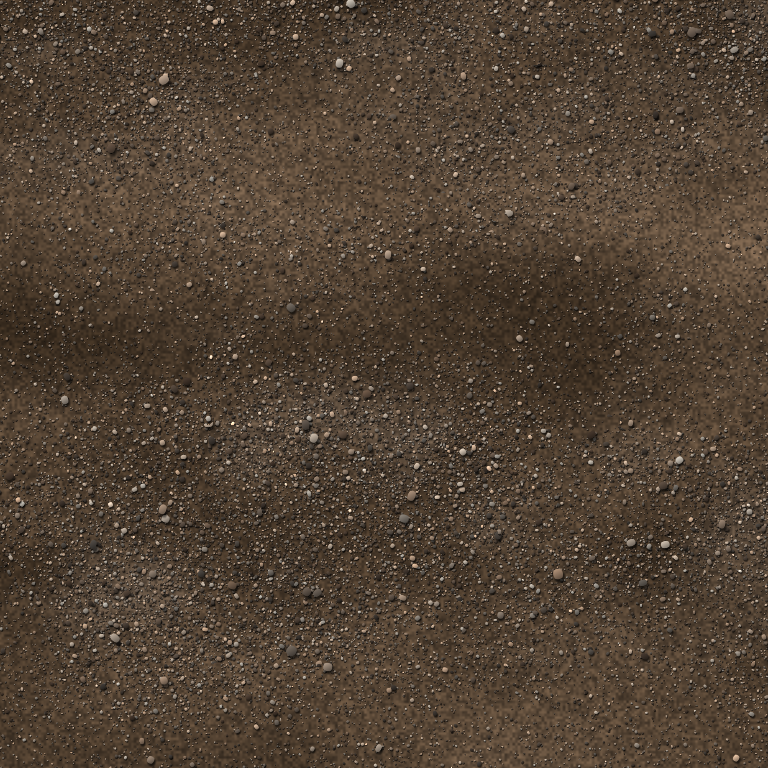
A Shadertoy shader for this texture:

```glsl
// Dark brown earth strewn with fine gravel, seen from above.
// Soft horizontal bands set the soil tone and the gravel density; four sizes
// of angular stones are scattered on jittered grids, each lit and shadowed.

const vec3 SOIL_DARK  = vec3(0.215, 0.165, 0.115);
const vec3 SOIL_LIGHT = vec3(0.455, 0.370, 0.290);
const vec3 DUST       = vec3(0.450, 0.390, 0.335);
const vec3 STONE_DARK = vec3(0.230, 0.200, 0.178);
const vec3 STONE_PALE = vec3(0.810, 0.750, 0.690);
const vec3 TINT_WARM  = vec3(1.080, 0.970, 0.870);
const vec3 TINT_COOL  = vec3(0.950, 1.000, 1.030);
const vec2 LIGHT_DIR  = vec2(-0.45, 0.89);

vec3 hash3(vec2 p) {
    vec3 q = fract(p.xyx * vec3(0.1031, 0.1030, 0.0973));
    q += dot(q, q.yxz + 33.33);
    return fract((q.xxy + q.yzz) * q.zyx);
}

float valueNoise(vec2 p) {
    vec2 cell = floor(p), f = fract(p);
    f = f * f * (3.0 - 2.0 * f);
    float low  = mix(hash3(cell).x, hash3(cell + vec2(1, 0)).x, f.x);
    float high = mix(hash3(cell + vec2(0, 1)).x, hash3(cell + vec2(1, 1)).x, f.x);
    return mix(low, high, f.y);
}

float fbm(vec2 p) {
    float sum = 0.0, weight = 0.5;
    for (int i = 0; i < 5; i++) {
        sum += weight * valueNoise(p);
        p = mat2(1.6, 1.2, -1.2, 1.6) * p + 17.3;
        weight *= 0.5;
    }
    return sum / 0.97;
}

// Soft horizontal stripe around a height
float band(float y, float center, float width) {
    float t = (y - center) / width;
    return exp(-t * t);
}

// Rounded, slightly boxy pebble outline
float stoneDistance(vec2 p, float angle, float stretch, float radius) {
    float c = cos(angle), s = sin(angle);
    vec2 q = abs(mat2(c, s, -s, c) * p) * vec2(1.0, stretch);
    return mix(length(q), max(q.x, q.y) * 1.1, 0.3) - radius;
}

vec3 stoneColor(vec3 rnd) {
    vec3 color = mix(STONE_DARK, STONE_PALE, pow(rnd.x, 1.2));
    color *= mix(TINT_COOL, TINT_WARM, rnd.y);
    return color * (1.0 + 0.4 * step(0.985, rnd.z));
}

// Lays one size of stones over the ground
vec3 scatterStones(vec3 ground, vec2 uv, float cells, float density, float seed) {
    vec2 p = uv * cells, home = floor(p);
    float pixel = cells / iResolution.y;
    for (int j = -1; j <= 1; j++)
    for (int i = -1; i <= 1; i++) {
        vec2 cell = home + vec2(i, j);
        vec3 place = hash3(cell + seed);
        vec3 shape = hash3(cell + seed + 71.7);
        if (place.z > density) continue;

        vec2 offset = p - cell - 0.5 - 0.7 * (place.xy - 0.5);
        float radius = mix(0.20, 0.45, shape.x * shape.x);
        float angle = 6.283 * shape.y;
        float stretch = 1.0 + 0.5 * shape.z;

        float shadow = stoneDistance(offset + LIGHT_DIR * radius * 0.65, angle, stretch, radius);
        ground *= 1.0 - 0.62 * (1.0 - smoothstep(-0.4 * radius, 0.4 * radius + 0.5 * pixel, shadow));

        float edge = stoneDistance(offset, angle, stretch, radius);
        float cover = 1.0 - smoothstep(-0.65 * pixel, 0.65 * pixel, edge);
        float shade = 0.90 + 0.28 * dot(offset, LIGHT_DIR) / radius;
        ground = mix(ground, stoneColor(hash3(cell + seed + 153.1)) * shade, cover);
    }
    return ground;
}

// Broad tone of the soil: 0 is damp and dark, 1 is dry and tan
float soilTone(vec2 uv, float y) {
    float tone = 0.40 + 0.32 * band(y, 0.73, 0.09) + 0.10 * band(y, 0.05, 0.08);
    tone -= 0.18 * band(y, 0.57, 0.07) + 0.14 * band(y, 0.29, 0.06);
    return tone + 1.0 * (fbm(uv * vec2(3.0, 6.0) + 4.0) - 0.5);
}

float gravelAmount(vec2 uv, float y) {
    float amount = 0.70 * band(y, 0.93, 0.14) + 0.75 * band(y, 0.34, 0.13) + 0.35 * band(y, 0.14, 0.1);
    amount += 1.7 * (fbm(uv * vec2(5.0, 9.0) + 31.0) - 0.48);
    return clamp(amount, 0.03, 1.0);
}

void mainImage(out vec4 fragColor, in vec2 fragCoord) {
    vec2 uv = fragCoord / iResolution.y;
    float y = uv.y + 0.10 * (fbm(uv * vec2(2.5, 4.0) + 9.0) - 0.5);
    float gravel = gravelAmount(uv, y);

    // Soil with dusty patches and fine grain
    vec3 color = mix(SOIL_DARK, SOIL_LIGHT, clamp(soilTone(uv, y), 0.0, 1.0));
    float dust = smoothstep(0.42, 0.72, fbm(uv * vec2(6.0, 9.0) + 57.0));
    color = mix(color, DUST, 0.5 * dust * gravel);
    float grain = 0.55 * (valueNoise(uv * 290.0) - 0.5) + 0.20 * (valueNoise(uv * 130.0 + 5.0) - 0.5);
    color *= 1.0 + grain;

    // Grit first, larger stones on top
    color = scatterStones(color, uv, 300.0, 0.13 + 0.42 * gravel, 11.0);
    color = scatterStones(color, uv, 185.0, 0.06 + 0.52 * gravel, 37.0);
    color = scatterStones(color, uv, 115.0, 0.01 + 0.36 * gravel, 83.0);
    color = scatterStones(color, uv, 64.0, 0.005 + 0.11 * gravel, 129.0);

    fragColor = vec4(clamp(color, 0.0, 1.0), 1.0);
}
```
